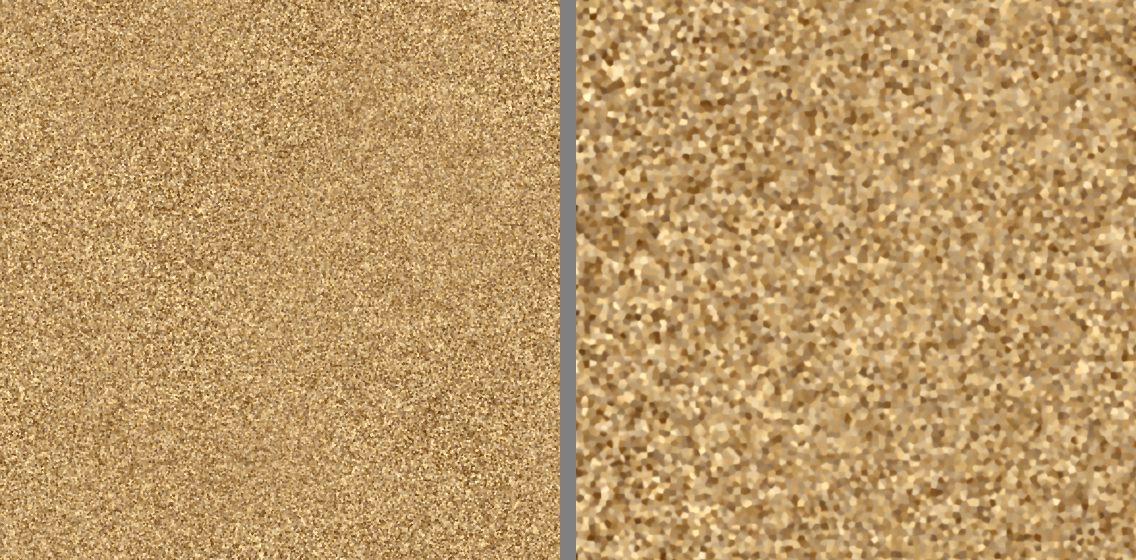
Left: the whole. Right: its middle third, enlarged.
A WebGL 1 fragment shader for this texture:

```glsl
precision highp float;
uniform vec2 u_resolution;

vec3 hash3(vec2 p) {
  vec3 q = fract(vec3(p.xyx) * vec3(0.1031, 0.1030, 0.0973));
  q += dot(q, q.yxz + 33.33);
  return fract((q.xxy + q.yzz) * q.zyx);
}

float noise(vec2 p) {
  vec2 i = floor(p), f = fract(p);
  f = f * f * (3.0 - 2.0 * f);
  float low = mix(hash3(i).x, hash3(i + vec2(1.0, 0.0)).x, f.x);
  float high = mix(hash3(i + vec2(0.0, 1.0)).x, hash3(i + 1.0).x, f.x);
  return mix(low, high, f.y);
}

// Softly blended cells: x is the tone, y the warmth, both about -1 to 1
vec2 grains(vec2 p) {
  vec2 cell = floor(p), sum = vec2(0.0);
  float total = 0.0;
  for (int y = -1; y <= 1; y++) {
    for (int x = -1; x <= 1; x++) {
      vec2 id = cell + vec2(float(x), float(y));
      vec3 place = hash3(id + 17.0);
      vec3 look = hash3(id + 451.0);
      vec2 d = id + 0.1 + 0.8 * place.xy - p;
      float weight = exp(-5.5 * dot(d, d));
      sum += weight * vec2(look.x + look.y - 1.0, look.z * 2.0 - 1.0);
      total += weight;
    }
  }
  return sum / total;
}

float segmentDistance(vec2 p, vec2 halfSpan) {
  float along = clamp(dot(p, halfSpan) / dot(halfSpan, halfSpan), -1.0, 1.0);
  return length(p - halfSpan * along);
}

void main() {
  vec2 p = gl_FragCoord.xy / u_resolution.y;

  // Fine sand, calmer in some regions
  vec2 grain = grains(p * 290.0);
  float contrast = 0.8 + 0.4 * noise(p * 6.0 + 40.0);
  float tone = 0.35 * contrast * grain.x;

  // Broad and small mottling
  tone += 0.03 * (noise(p * 5.0 + 3.0) - 0.5);
  tone += 0.035 * (noise(p * 21.0 + 9.0) - 0.5);
  tone += 0.06 * (noise(p * 75.0 + 31.0) - 0.5);

  // Dark specks and pale crumbs
  for (int i = 0; i < 24; i++) {
    vec3 spot = hash3(vec2(float(i) * 7.0 + 3.0, 91.0));
    vec2 d = p - spot.xy;
    d += 0.004 * (vec2(noise(p * 170.0), noise(p * 170.0 + 60.0)) - 0.5);
    float radius = 0.002 + 0.003 * spot.z;
    float strength = mod(float(i), 3.0) < 1.0 ? 0.12 : -0.14;
    tone += strength * exp(-dot(d, d) / (radius * radius));
  }

  // Thin buried fibres, lit on one side
  for (int i = 0; i < 7; i++) {
    vec3 fibre = hash3(vec2(float(i) * 13.0 + 5.0, 237.0));
    float angle = -0.8 + 1.6 * (fibre.z - 0.5);
    vec2 halfSpan = (0.008 + 0.012 * fibre.x) * vec2(cos(angle), sin(angle));
    vec2 d = p - fibre.xy;
    d.y += 8.0 * d.x * d.x;
    float shadow = 1.0 - smoothstep(0.0004, 0.0026, segmentDistance(d, halfSpan));
    float lit = 1.0 - smoothstep(0.0004, 0.0026, segmentDistance(d - vec2(0.002, 0.002), halfSpan));
    tone += 0.09 * lit - 0.12 * shadow;
  }

  // Ochre base, with orange and greyish grains
  vec3 sand = vec3(0.743, 0.603, 0.403) + tone * vec3(0.92, 1.0, 0.93);
  sand += grain.y * vec3(0.02, -0.003, -0.05);
  gl_FragColor = vec4(clamp(sand, 0.0, 1.0), 1.0);
}
```
